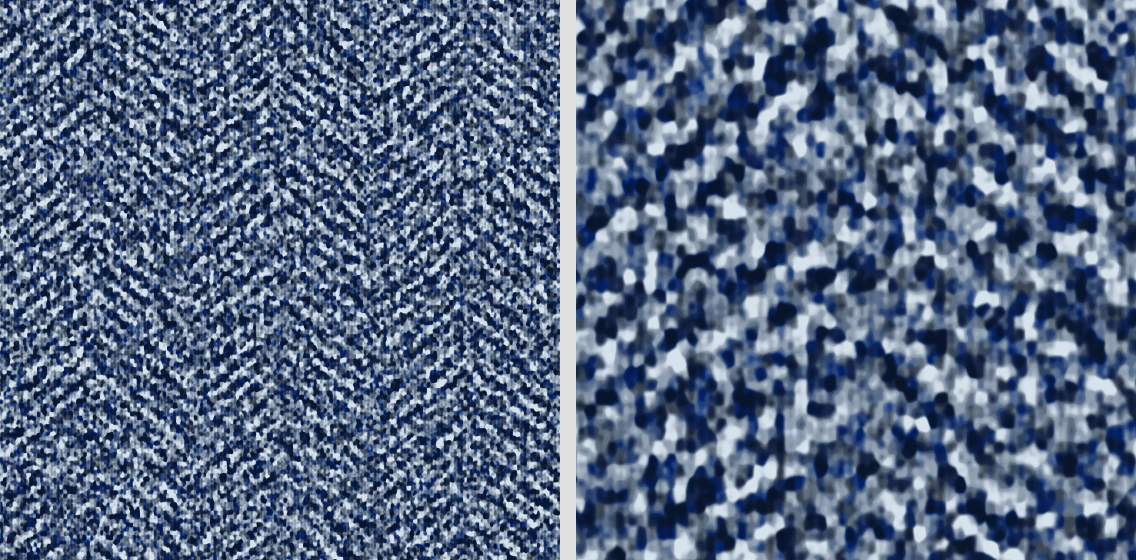
Left, the full canvas; right, a detail of the centre.
A WebGL 1 fragment shader for this texture:

```glsl
precision highp float;
// Blue and white melange herringbone weave built from small yarn grains.

uniform vec2 u_resolution;

const float TAU = 6.2832;
const float COLUMNS = 6.0;             // herringbone columns, an even number
const float ROWS = 28.0;               // twill stripes from bottom to top
const float SLOPE = 0.8;               // steepness of the stripes
const vec2 GRAINS = vec2(168.0, 136.0);
const float GRAIN_SHARPNESS = 5.0;
const float STRIPE_STRENGTH = 0.46;
const float SEAM_WIDTH = 0.16;         // share of a column where stripes fade
const float WEAR_CELLS = 36.0;         // patches that break stripes into dashes
const float WOBBLE = 0.3;              // stripe shift, in stripe periods
const float FIBER_CELLS = 256.0;
const float FIBER_STRENGTH = 0.5;
const float RIB_STRENGTH = 0.08;
const float CONTRAST = 2.75;

const vec3 INK = vec3(0.03, 0.08, 0.17);
const vec3 NAVY = vec3(0.07, 0.14, 0.31);
const vec3 SLATE = vec3(0.20, 0.27, 0.38);
const vec3 STEEL = vec3(0.36, 0.43, 0.53);
const vec3 MIST = vec3(0.56, 0.62, 0.69);
const vec3 CHALK = vec3(0.84, 0.89, 0.93);
const vec3 BLUE_SHIFT = vec3(-0.15, -0.04, 0.22);

float hash(vec2 p, float seed) {
  return fract(sin(dot(p, vec2(127.1, 311.7)) + seed * 74.7) * 43758.55);
}

// Value noise that wraps after the given number of cells.
float wrapNoise(vec2 uv, float cells, float seed) {
  vec2 p = uv * cells;
  vec2 i = floor(p);
  vec2 f = smoothstep(0.0, 1.0, p - i);
  vec2 a = mod(i, cells);
  vec2 b = mod(i + 1.0, cells);
  return mix(mix(hash(a, seed), hash(vec2(b.x, a.y), seed), f.x),
             mix(hash(vec2(a.x, b.y), seed), hash(b, seed), f.x), f.y);
}

// Diagonal stripes that change direction, and step half a period, per column.
float herringbone(vec2 uv, float wear) {
  float x = uv.x * COLUMNS;
  float side = mod(floor(x), 2.0);
  float across = fract(x);
  float rise = mix(across, 1.0 - across, side) * SLOPE / COLUMNS;
  float phase = ROWS * (uv.y - rise) + 0.5 * side + WOBBLE * (wear - 0.5);
  float seam = smoothstep(0.0, SEAM_WIDTH, min(across, 1.0 - across));
  return sin(TAU * phase) * mix(0.35, 1.0, seam) * mix(0.5, 1.5, wear);
}

// Blend of jittered grains: x is the tone, y is the blueness.
vec2 yarnGrains(vec2 uv, float wear) {
  vec2 p = uv * GRAINS;
  vec2 base = floor(p);
  vec2 total = vec2(0.0);
  float weightSum = 0.0;
  for (int j = -1; j <= 1; j++) {
    for (int i = -1; i <= 1; i++) {
      vec2 cell = base + vec2(float(i), float(j));
      vec2 id = mod(cell, GRAINS);
      vec2 jitter = vec2(hash(id, 1.0), hash(id, 2.0));
      vec2 center = cell + 0.5 + 0.7 * (jitter - 0.5);
      vec2 d = p - center;
      float weight = exp(-GRAIN_SHARPNESS * dot(d, d));
      float stripe = herringbone(center / GRAINS, wear);
      float tone = 2.0 * hash(id, 3.0) - 1.0 + STRIPE_STRENGTH * stripe;
      total += weight * vec2(tone, hash(id, 4.0));
      weightSum += weight;
    }
  }
  return total / weightSum;
}

// Colour ramp from dark to light, spaced by the share of each colour.
vec3 yarnColor(float tone) {
  vec3 c = mix(INK, NAVY, smoothstep(0.04, 0.20, tone));
  c = mix(c, SLATE, smoothstep(0.20, 0.36, tone));
  c = mix(c, STEEL, smoothstep(0.36, 0.57, tone));
  c = mix(c, MIST, smoothstep(0.57, 0.77, tone));
  return mix(c, CHALK, smoothstep(0.77, 0.96, tone));
}

void main() {
  vec2 uv = gl_FragCoord.xy / u_resolution;

  // Weave, with uneven wear, loose fibers and fine upright ribs
  float wear = wrapNoise(uv, WEAR_CELLS, 5.0);
  vec2 grain = yarnGrains(uv, wear);
  float fiber = FIBER_STRENGTH * (wrapNoise(uv, FIBER_CELLS, 6.0) - 0.5);
  float rib = RIB_STRENGTH * cos(TAU * GRAINS.x * uv.x);
  float level = grain.x + fiber + rib;

  // Even out the tones, then dye the darker middle ones
  float tone = 1.0 / (1.0 + exp(-CONTRAST * level));
  float dyed = smoothstep(0.02, 0.25, tone) * (1.0 - smoothstep(0.4, 0.75, tone));
  vec3 color = yarnColor(tone) + BLUE_SHIFT * dyed * max(grain.y - 0.45, -0.2);

  gl_FragColor = vec4(clamp(color, 0.0, 1.0), 1.0);
}
```
